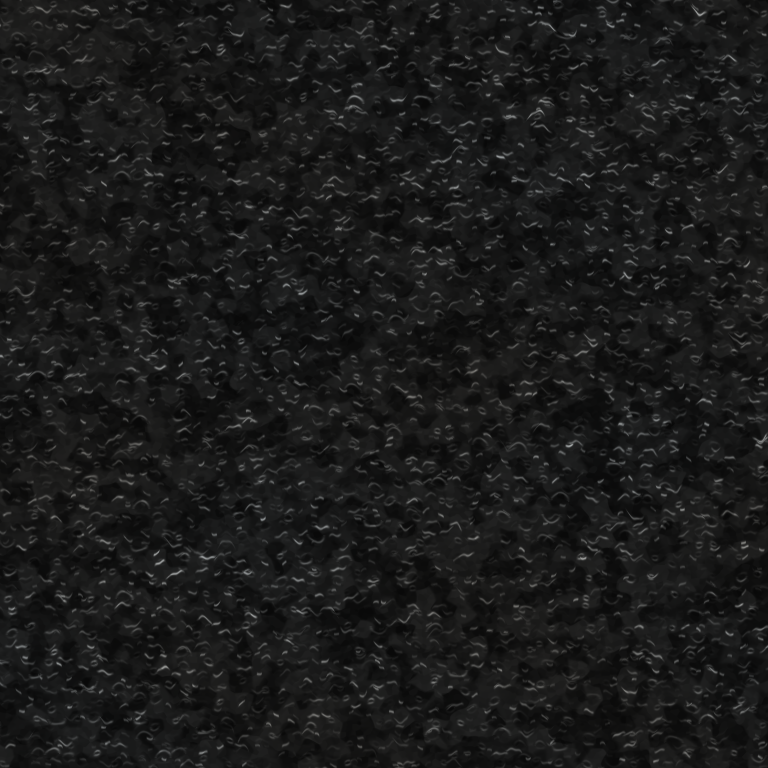
Write a three.js fragment shader that draws this texture.

```glsl
varying vec2 vUv;

vec3 hash3(vec2 cell) {
  vec3 p = fract(cell.xyx * vec3(0.1031, 0.1030, 0.0973));
  p += dot(p, p.yxz + 33.33);
  return fract((p.xxy + p.yzz) * p.zyx);
}

// Soft cellular noise: every pebble blends its own tone into its neighbours
float pebbles(vec2 uv, vec2 grid, float seed) {
  vec2 p = uv * grid;
  float sum = 0.0, weights = 0.0;
  for (int j = -1; j <= 1; j++)
    for (int i = -1; i <= 1; i++) {
      vec2 cell = floor(p) + vec2(i, j);
      vec3 h = hash3(cell + seed);
      vec2 d = p - cell - h.xy;
      float w = exp(-11.0 * dot(d, d));
      sum += w * h.z;
      weights += w;
    }
  return sum / weights;
}

// Short glints, mostly level, each with its own tilt, bend and length
float glints(vec2 uv, float seed) {
  vec2 grid = vec2(40.0, 52.0);
  vec2 p = uv * grid;
  float light = 0.0;
  for (int j = -1; j <= 1; j++)
    for (int i = -1; i <= 1; i++) {
      vec2 cell = floor(p) + vec2(i, j);
      vec3 place = hash3(cell + seed);
      vec3 form = hash3(cell + seed + 71.0);
      vec2 d = (p - cell - 0.1 - 0.8 * place.xy) / grid;
      d.y += d.x * (place.z - 0.5) * 0.9 + (form.x - 0.5) * 110.0 * d.x * d.x;
      d.y += 0.001 * sin(d.x * 480.0 + form.z * 40.0);
      float halfLength = mix(0.004, 0.0135, form.y * form.y);
      float line = exp(-d.y * d.y / 0.000003);
      line *= 1.0 - smoothstep(0.5, 1.0, abs(d.x) / halfLength);
      light = max(light, line * form.z * form.z);
    }
  return light;
}

// Small broken rims, lit above and below; x is light, y is the dark core
vec2 rims(vec2 uv, float seed) {
  vec2 grid = vec2(36.0, 42.0);
  vec2 p = uv * grid;
  vec2 result = vec2(0.0);
  for (int j = -1; j <= 1; j++)
    for (int i = -1; i <= 1; i++) {
      vec2 cell = floor(p) + vec2(i, j);
      vec3 place = hash3(cell + seed);
      vec3 form = hash3(cell + seed + 37.0);
      vec2 d = (p - cell - 0.15 - 0.7 * place.xy) / grid;
      float dist = length(d * vec2(0.9, 1.1));
      float radius = mix(0.003, 0.011, form.x * form.x * form.x);
      float gap = dist - radius;
      float rim = exp(-gap * gap / 0.0000028);
      float side = mix(1.0, sign(d.y) * sign(place.z - 0.4) * 0.5 + 0.5, form.x);
      rim *= side * mix(0.3, 1.0, smoothstep(0.2, 0.9, abs(d.y) / max(dist, 0.0001)));
      result.x = max(result.x, rim * form.y * form.y * 0.8);
      result.y = max(result.y, 1.0 - smoothstep(-0.004, 0.001, gap));
    }
  return result;
}

void main() {
  vec2 uv = vUv + 0.0012 * sin(vUv.yx * vec2(190.0, 230.0));

  // Slow drift of sheen across the surface
  float drift = sin(uv.x * 9.0 + 2.0 * sin(uv.y * 7.0)) * sin(uv.y * 11.0 + uv.x * 4.0);

  // Dark mottled ground
  float patches = pebbles(uv, vec2(46.0, 52.0), 3.0);
  float grain = pebbles(uv, vec2(120.0, 140.0), 19.0);
  float tone = 0.055 + 0.055 * smoothstep(0.15, 0.85, patches);
  tone += 0.035 * (grain - 0.4);

  // Highlights over the ground, weaker inside the dark patches
  vec2 rim = rims(uv, 53.0);
  float light = max(rim.x, max(glints(uv, 11.0), glints(uv + 0.37, 97.0)));
  tone -= 0.015 * rim.y;
  tone += 0.36 * light * (0.7 + 0.45 * patches + 0.2 * drift) * (0.65 + 0.6 * grain);

  vec3 tint = mix(vec3(1.01, 1.0, 0.97), vec3(0.97, 1.0, 1.01), 0.5 + 0.5 * drift);
  gl_FragColor = vec4(max(tone, 0.035) * tint, 1.0);
}
```
